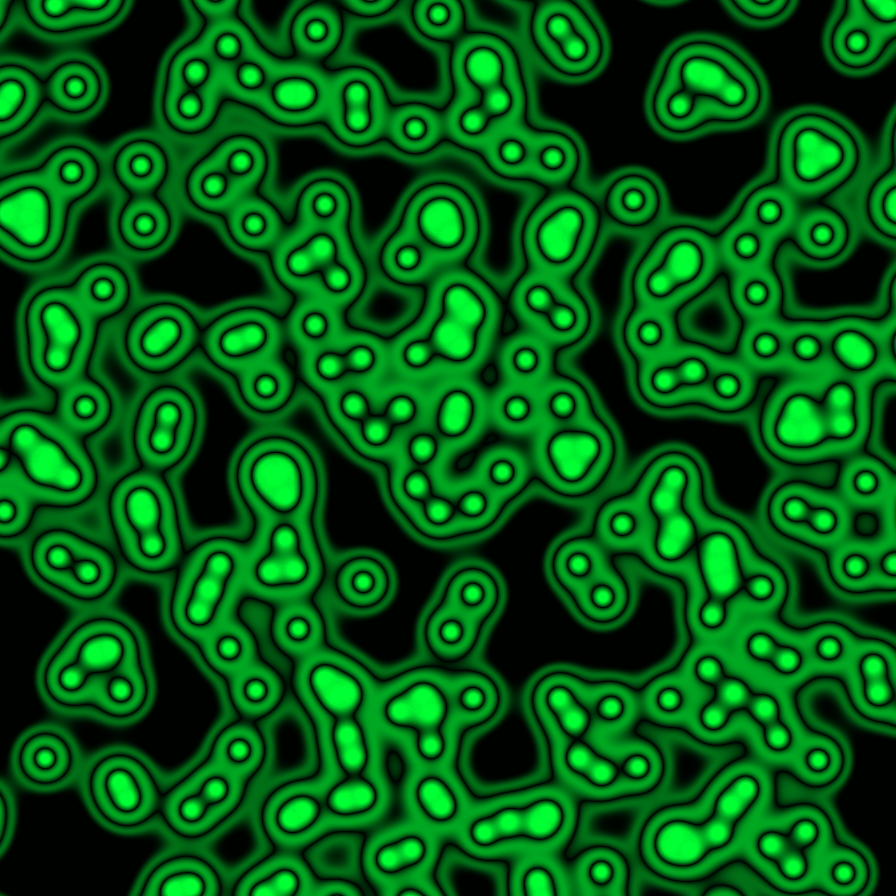
Reproduce this pattern procedurally as a three.js fragment shader.

```glsl
// Glowing green cells: scattered dots melting together, wrapped in soft contour rings.
varying vec2 vUv;

#define GRID 10.0         // cells across the canvas
#define CANDIDATES 4      // possible dots per cell
#define KEEP 0.54         // chance that a candidate exists
#define MELT 0.0117       // reach over which dots merge
#define CORE 0.0115       // radius of the first dark contour
#define RING 0.0156       // spacing of the contours
#define FADE 0.044        // distance over which rings dim
#define GRAIN 0.05        // speckle inside the filled cores
#define GLOW vec3(0.0, 1.0, 0.2)

const float PI = 3.14159265;

vec3 hash3(vec3 p) {
  vec3 q = vec3(dot(p, vec3(127.1, 311.7, 74.7)),
                dot(p, vec3(269.5, 183.3, 246.1)),
                dot(p, vec3(113.5, 271.9, 124.6)));
  return fract(sin(q) * 43758.545);
}

// x: smoothly merged distance to all dots, y: distance to the nearest one
vec2 dotField(vec2 uv) {
  vec2 cell = floor(uv * GRID);
  float sum = 1e-5;
  float nearest = 1.0;
  for (int j = -1; j <= 1; j++) {
    for (int i = -1; i <= 1; i++) {
      vec2 id = cell + vec2(float(i), float(j));
      for (int k = 0; k < CANDIDATES; k++) {
        vec3 rnd = hash3(vec3(id, float(k) + 3.0));
        if (rnd.z < KEEP) {
          float d = distance(uv, (id + rnd.xy) / GRID);
          sum += exp(-d / MELT);
          nearest = min(nearest, d);
        }
      }
    }
  }
  return vec2(-MELT * log(sum), nearest);
}

void main() {
  vec2 field = dotField(vUv);

  // Phase is zero on the first contour, -0.5 in the cores, 2 at the outer rim
  float phase = clamp((field.x - CORE) / RING, -0.5, 2.0);
  float bands = pow(abs(sin(PI * phase)), 0.85);
  float dimming = exp(-(phase + 0.5) * RING / FADE);
  float rim = 1.0 - smoothstep(1.3, 2.05, phase);
  float light = 0.92 * bands * dimming * rim;

  // Brighter lobes and fine speckle inside the cores
  float inside = 1.0 - smoothstep(-0.5, -0.2, phase);
  float lobe = exp(-pow(field.y / CORE, 2.0));
  float speckle = hash3(vec3(floor(vUv * 512.0), 1.0)).x - 0.5;
  light += inside * (0.1 * lobe + GRAIN * speckle * (1.0 - lobe));

  gl_FragColor = vec4(GLOW * clamp(light, 0.0, 1.0) + vec3(0.0, 0.008, 0.0), 1.0);
}
```
